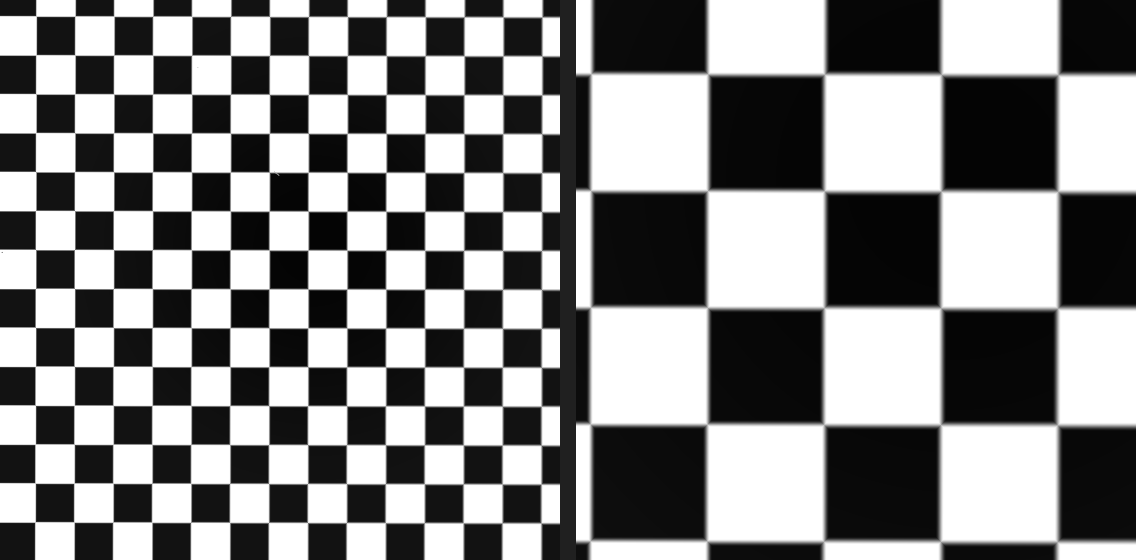
Left, the full canvas; right, a detail of the centre.
Write a three.js fragment shader that draws this pattern.

```glsl
varying vec2 vUv;

vec2 hash2(float n) {
  return fract(sin(vec2(n * 127.1, n * 311.7) + 1.3) * 4375.85);
}

float segmentDistance(vec2 p, vec2 a, vec2 b) {
  vec2 ab = b - a;
  return length(p - a - ab * clamp(dot(p - a, ab) / dot(ab, ab), 0.0, 1.0));
}

// Signed distance to the checker edges: negative inside dark squares.
float checkerDistance(vec2 p, float cellSize) {
  vec2 grid = p / cellSize;
  vec2 cell = floor(grid);
  vec2 fromCentre = abs(fract(grid) - 0.5);
  float toEdge = (0.5 - max(fromCentre.x, fromCentre.y)) * cellSize;
  float parity = mod(cell.x + cell.y, 2.0);
  return toEdge * (parity * 2.0 - 1.0);
}

void main() {
  // Slightly turned board, cropped unevenly at the border
  vec2 board = vUv - vec2(0.0633, 0.0672) + 0.002 * vec2(-vUv.y, vUv.x);
  float d = checkerDistance(board, 0.0695);

  // Dark squares are a hair smaller, and focus softens to the right
  float blur = mix(0.0016, 0.0035, vUv.x);
  float light = pow(smoothstep(-blur, blur, d + 0.0008), 1.2);

  // Ink is deepest near the middle
  float ink = mix(0.016, 0.07, smoothstep(0.02, 0.46, distance(vUv, vec2(0.56, 0.56))));
  float tone = mix(ink, 1.0, light);

  // Sparse dust specks
  for (int i = 0; i < 6; i++) {
    vec2 speck = hash2(float(i) + 1.0);
    float radius = mix(0.0005, 0.0013, hash2(float(i) + 20.0).x);
    float cover = 1.0 - smoothstep(radius * 0.4, radius * 1.6, distance(vUv, speck));
    tone = mix(tone, min(tone, 0.35), cover * 0.7);
  }

  // Short pale scratch
  float scratch = segmentDistance(vUv, vec2(0.490, 0.693), vec2(0.498, 0.687));
  tone = mix(tone, 0.72, 0.7 * (1.0 - smoothstep(0.0003, 0.0018, scratch)));

  gl_FragColor = vec4(vec3(tone), 1.0);
}
```
